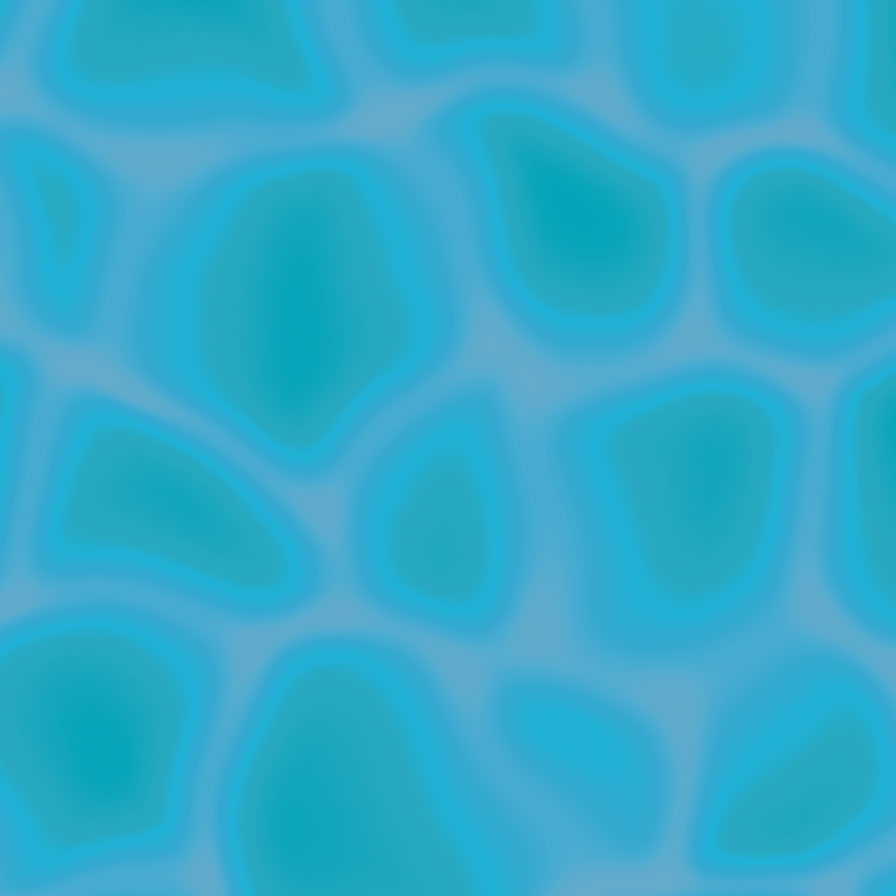
Reproduce this pattern procedurally as a Shadertoy shader.

```glsl
// Soft turquoise water cells with bright rims, parted by hazy blue-grey channels.

const vec3 HAZE  = vec3(0.39, 0.67, 0.79);
const vec3 SHOAL = vec3(0.31, 0.675, 0.82);
const vec3 BLUE  = vec3(0.20, 0.66, 0.815);
const vec3 RIM   = vec3(0.125, 0.695, 0.84);
const vec3 TEAL  = vec3(0.155, 0.66, 0.755);
const vec3 CORE  = vec3(0.02, 0.645, 0.73);

const float CELLS_ACROSS = 3.5;
const float SHARPNESS = 6.5;

vec2 hash2(vec2 p, float seed) {
    vec3 q = fract(vec3(p.xyx + seed) * vec3(0.1031, 0.1030, 0.0973));
    q += dot(q, q.yzx + 33.33);
    return fract((q.xx + q.yz) * q.zy);
}

mat2 rotation(float angle) {
    float c = cos(angle), s = sin(angle);
    return mat2(c, s, -s, c);
}

float cornerSlope(vec2 corner, vec2 offset, float seed) {
    float angle = 6.2832 * hash2(corner, seed).x;
    return dot(vec2(cos(angle), sin(angle)), offset);
}

float gradientNoise(vec2 p, float seed) {
    vec2 i = floor(p), f = p - i;
    vec2 u = f * f * f * (f * (f * 6.0 - 15.0) + 10.0);
    vec2 e = vec2(1.0, 0.0);
    float low  = mix(cornerSlope(i, f, seed), cornerSlope(i + e, f - e, seed), u.x);
    float high = mix(cornerSlope(i + e.yx, f - e.yx, seed),
                     cornerSlope(i + e.xx, f - e.xx, seed), u.x);
    return mix(low, high, u.y);
}

// Squared distance to a cell's seed, stretched along its own axis, less its weight
float cellDistance(vec2 p, vec2 id, float jitter) {
    vec2 place = hash2(id, 17.0) - 0.5;
    vec2 form = hash2(id, 53.0);
    vec2 seed = id + 0.5 + jitter * place;
    seed.x += 0.5 * mod(id.y, 2.0) - 0.25;
    float stretch = mix(1.0, 1.25, form.y);
    vec2 d = rotation(3.1416 * form.x) * (p - seed) * vec2(stretch, 1.0 / stretch);
    return dot(d, d) - 0.34 * (hash2(id, 91.0).x - 0.5);
}

// Smooth depth: lowest where cells meet, rising towards each cell centre
float cellDepth(vec2 p, float jitter, float sharpness) {
    vec2 base = floor(p);
    float total = 0.0, squares = 0.0;
    for (int y = -2; y <= 2; y++)
    for (int x = -2; x <= 2; x++) {
        float w = exp(-sharpness * cellDistance(p, base + vec2(x, y), jitter));
        total += w;
        squares += w * w;
    }
    return -log(max(1.0 - squares / (total * total), 1e-5));
}

vec3 waterColor(float depth) {
    vec3 color = mix(HAZE, SHOAL, smoothstep(0.32, 0.72, depth));
    color = mix(color, BLUE, smoothstep(0.50, 1.02, depth));
    color = mix(color, RIM, smoothstep(0.90, 1.65, depth));
    color = mix(color, TEAL, smoothstep(1.55, 2.35, depth));
    return mix(color, CORE, smoothstep(2.10, 5.60, depth));
}

void mainImage(out vec4 fragColor, in vec2 fragCoord) {
    vec2 uv = fragCoord / iResolution.y;
    vec2 p = uv * CELLS_ACROSS + vec2(20.0, 30.0);

    // Bend the cells into uneven pebbles
    vec2 bend = vec2(gradientNoise(p * 1.3, 5.0), gradientNoise(p * 1.3, 29.0));
    float depth = cellDepth(p + 0.28 * bend, 0.55, SHARPNESS);

    // Broad tonal drift and faint mottling of the deeper water
    depth += 0.22 * gradientNoise(uv * 9.0, 41.0) * smoothstep(0.5, 1.4, depth);
    depth += 0.22 * gradientNoise(uv * 60.0, 67.0) * smoothstep(1.4, 2.6, depth);

    fragColor = vec4(waterColor(depth), 1.0);
}
```
